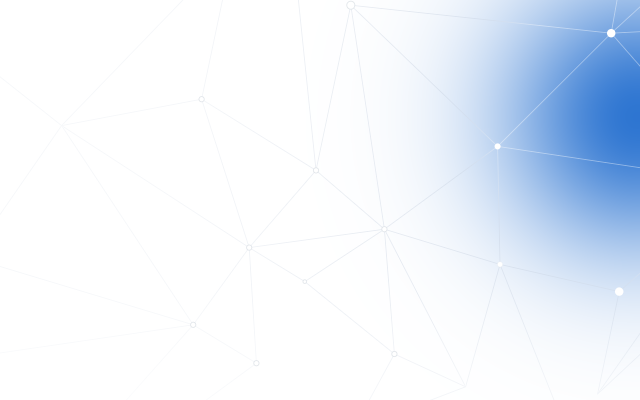
This background is drawn by a Shadertoy shader. Its source:

```glsl
// A white field with a soft blue glow at the right edge, crossed by a fine
// network: one walk over the hubs draws the inner links, spokes run off the
// canvas, and hubs carry small discs. Units: hundredths of the canvas height.

#define GLOW_CENTER vec2(159.4, 70.8)
#define GLOW_FALLOFF 0.000876
#define GLOW_COLOR vec3(0.18, 0.46, 0.82)
#define LINE_COLOR vec3(0.77, 0.81, 0.87)
#define RING_COLOR vec3(0.86, 0.88, 0.90)
#define LINE_HALF_WIDTH 0.1
#define RING_HALF_WIDTH 0.11
#define FAINT_LINE 0.17
#define STRONG_LINE 0.42
#define SPOKE_LENGTH 200.0

// Hub position and disc radius; a zero radius leaves a bare junction
const vec3 HUBS[16] = vec3[](
    vec3(87.7, 98.7, 1.0), vec3(50.4, 75.2, 0.65),
    vec3(15.4, 68.6, 0.0), vec3(79.0, 57.4, 0.65),
    vec3(62.3, 38.1, 0.65), vec3(96.1, 42.7, 0.65),
    vec3(48.3, 18.8, 0.65), vec3(64.1, 9.2, 0.65),
    vec3(98.6, 11.5, 0.65), vec3(125.0, 33.9, 0.65),
    vec3(154.8, 27.1, 1.05), vec3(124.4, 63.4, 0.75),
    vec3(152.8, 91.7, 1.05), vec3(76.2, 29.6, 0.45),
    vec3(116.4, 3.3, 0.0), vec3(149.4, 1.5, 0.0));

// Hub order of the continuous walk that covers every inner link
const int WALK[32] = int[](
    15, 10, 9, 11, 12, 0, 11, 5, 0, 3, 5, 4, 3, 1, 2, 1,
    4, 2, 6, 4, 6, 7, 4, 13, 8, 13, 5, 8, 14, 5, 9, 14);

// Hub index and direction in degrees of each outgoing spoke
const vec2 SPOKES[20] = vec2[](
    vec2(2, 46.0), vec2(2, 141.6), vec2(2, 235.3), vec2(1, 78.1),
    vec2(3, 95.9), vec2(6, 163.2), vec2(6, 188.3), vec2(6, 228.4),
    vec2(7, 216.3), vec2(8, 241.4), vec2(14, 200.9), vec2(9, 291.7),
    vec2(11, 351.5), vec2(12, 311.2), vec2(12, 42.4), vec2(12, 3.0),
    vec2(12, 80.0), vec2(10, 41.3), vec2(15, 55.0), vec2(15, 43.0));

float segmentDistance(vec2 p, vec2 a, vec2 b) {
    vec2 ap = p - a, ab = b - a;
    return length(ap - ab * clamp(dot(ap, ab) / dot(ab, ab), 0.0, 1.0));
}

// Smooth coverage of a shape from its signed distance
float coverage(float signedDistance, float pixel) {
    return clamp(0.5 - signedDistance / pixel, 0.0, 1.0);
}

float networkDistance(vec2 p) {
    float nearest = 1e5;
    for (int i = 0; i < WALK.length() - 1; i++) {
        vec2 a = HUBS[WALK[i]].xy, b = HUBS[WALK[i + 1]].xy;
        nearest = min(nearest, segmentDistance(p, a, b));
    }
    for (int i = 0; i < SPOKES.length(); i++) {
        vec2 start = HUBS[int(SPOKES[i].x)].xy;
        float angle = radians(SPOKES[i].y);
        vec2 end = start + SPOKE_LENGTH * vec2(cos(angle), sin(angle));
        nearest = min(nearest, segmentDistance(p, start, end));
    }
    return nearest;
}

void mainImage(out vec4 fragColor, in vec2 fragCoord) {
    float pixel = 100.0 / iResolution.y;
    vec2 p = fragCoord * pixel;

    // Gaussian glow over white
    vec2 toGlow = p - GLOW_CENTER;
    float glow = exp(-GLOW_FALLOFF * dot(toGlow, toGlow));
    vec3 color = mix(vec3(1.0), GLOW_COLOR, glow);

    // Links: grey on white, white inside the glow, fainter left and below
    float inGlow = smoothstep(0.12, 0.4, glow);
    float strength = mix(FAINT_LINE, STRONG_LINE, smoothstep(30.0, 110.0, p.x));
    strength *= mix(0.5, 1.0, smoothstep(0.0, 35.0, p.y));
    float link = coverage(networkDistance(p) - LINE_HALF_WIDTH, pixel);
    color = mix(color, mix(LINE_COLOR, vec3(1.0), inGlow), link * strength);

    // Hubs: white discs with a grey rim that fades inside the glow
    for (int i = 0; i < HUBS.length(); i++) {
        float radius = HUBS[i].z;
        if (radius <= 0.0) continue;
        float edge = length(p - HUBS[i].xy) - radius;
        color = mix(color, vec3(1.0), coverage(edge, pixel));
        float rim = coverage(abs(edge) - RING_HALF_WIDTH, pixel);
        float rimFade = 1.0 - smoothstep(0.03, 0.15, glow);
        color = mix(color, RING_COLOR, 0.8 * rim * rimFade);
    }

    fragColor = vec4(color, 1.0);
}
```
